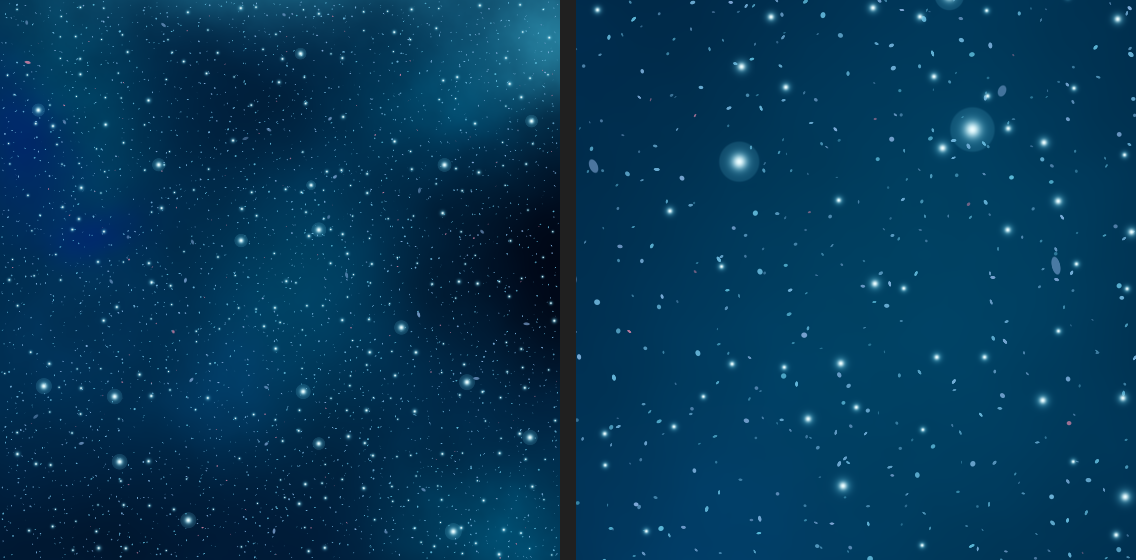
Left: the whole. Right: its middle third, enlarged.
Reproduce this texture procedurally as a WebGL 1 fragment shader.

```glsl
precision highp float;

uniform vec2 u_resolution;

// Nebula colours
const vec3 NAVY = vec3(0.0, 0.168, 0.30);
const vec3 MIDNIGHT = vec3(0.0, 0.095, 0.20);
const vec3 VOID_BLACK = vec3(0.0, 0.02, 0.075);
const vec3 TEAL = vec3(0.0, 0.29, 0.42);
const vec3 AQUA = vec3(0.17, 0.55, 0.67);
const vec3 COBALT = vec3(0.0, 0.14, 0.43);
const vec3 AZURE = vec3(0.01, 0.27, 0.46);

// Star colours
const vec3 STAR_WHITE = vec3(0.92, 0.99, 1.0);
const vec3 STAR_CYAN = vec3(0.36, 0.75, 0.87);
const vec3 STAR_LILAC = vec3(0.53, 0.68, 0.87);
const vec3 STAR_PINK = vec3(0.80, 0.50, 0.64);

// Cells across the canvas, share of filled cells, and radii
const float SPECK_CELLS = 40.0;
const float SPECK_SHARE = 0.50;
const float SPECK_RADIUS = 0.0017;
const float STAR_CELLS = 25.0;
const float STAR_SHARE = 0.50;
const float STAR_RADIUS = 0.0028;
const float GALAXY_CELLS = 11.0;
const float GALAXY_SHARE = 0.22;
const float GALAXY_RADIUS = 0.0055;
const float BEACON_CELLS = 8.0;
const float BEACON_SHARE = 0.24;
const float BEACON_RADIUS = 0.0065;
const float SPARKLE_SHARE = 0.05;
const float WARP = 0.16;

float hash(vec2 p) {
  vec3 q = fract(p.xyx * 0.1031);
  q += dot(q, q.yzx + 33.33);
  return fract((q.x + q.y) * q.z);
}

vec2 hash2(vec2 p) {
  return vec2(hash(p + 17.3), hash(p + 71.9));
}

float noise(vec2 p) {
  vec2 i = floor(p), f = fract(p);
  f = f * f * (3.0 - 2.0 * f);
  return mix(mix(hash(i), hash(i + vec2(1, 0)), f.x),
             mix(hash(i + vec2(0, 1)), hash(i + vec2(1, 1)), f.x), f.y);
}

float fbm(vec2 p) {
  float sum = 0.0, amp = 0.5;
  for (int i = 0; i < 6; i++) {
    sum += amp * noise(p);
    p = mat2(1.6, 1.2, -1.2, 1.6) * p + 9.7;
    amp *= 0.5;
  }
  return sum;
}

float cloud(vec2 p, vec2 centre, vec2 size) {
  vec2 d = (p - centre) / size;
  return exp(-dot(d, d));
}

vec3 nebula(vec2 uv) {
  float wisps = fbm(uv * 5.0 + 30.0);
  vec2 p = uv + WARP * (vec2(fbm(uv * 3.0 + 3.0), fbm(uv * 3.0 + 50.0)) - 0.49);
  float thick = 0.4 + 1.2 * wisps;
  vec3 col = NAVY;
  col = mix(col, MIDNIGHT, 0.85 * cloud(p, vec2(0.5, 0.80), vec2(0.28, 0.12)));
  col = mix(col, MIDNIGHT, 0.95 * (1.0 - smoothstep(0.0, 0.36, p.y)));
  col = mix(col, TEAL, 0.75 * cloud(p, vec2(0.56, 0.48), vec2(0.20, 0.24)));
  col = mix(col, AZURE, 0.45 * thick * cloud(p, vec2(0.40, 0.34), vec2(0.11, 0.12)));
  col = mix(col, AZURE, 0.45 * thick * cloud(p, vec2(0.15, 0.45), vec2(0.11, 0.12)));
  col = mix(col, VOID_BLACK, 0.97 * cloud(p, vec2(1.0, 0.53), vec2(0.21, 0.22)));
  col = mix(col, TEAL, 0.8 * thick * cloud(p, vec2(0.90, 0.05), vec2(0.17, 0.15)));
  col = mix(col, TEAL, 0.8 * thick * cloud(p, vec2(0.12, 0.88), vec2(0.13, 0.19)));
  col = mix(col, COBALT, 0.75 * cloud(p, vec2(0.01, 0.78), vec2(0.07, 0.13)));
  col = mix(col, COBALT, 0.55 * thick * cloud(p, vec2(0.13, 0.61), vec2(0.08, 0.05)));
  col = mix(col, TEAL, 0.7 * thick * cloud(p, vec2(0.83, 0.83), vec2(0.19, 0.13)));
  col = mix(col, AQUA, min(0.8 * thick * cloud(p, vec2(0.60, 1.04), vec2(0.40, 0.09)), 1.0));
  col = mix(col, AQUA, min(0.9 * thick * cloud(p, vec2(1.0, 0.92), vec2(0.14, 0.11)), 1.0));
  return col * (0.86 + 0.28 * wisps);
}

// Offset from the point scattered in this cell, kept clear of the cell edges
vec2 scatter(vec2 uv, float cells, float seed, float margin, out vec2 id) {
  vec2 g = uv * cells;
  id = floor(g) + seed;
  return (fract(g) - mix(vec2(margin), vec2(1.0 - margin), hash2(id))) / cells;
}

float ellipse(vec2 d, float angle, float squash, float radius, float blur) {
  float c = cos(angle), s = sin(angle);
  vec2 q = mat2(c, -s, s, c) * d * vec2(1.0, squash);
  return 1.0 - smoothstep(radius - blur, radius + blur, length(q));
}

void main() {
  vec2 uv = gl_FragCoord.xy / u_resolution.y;
  float px = 0.7 / u_resolution.y;
  vec3 col = nebula(uv);
  vec2 id;

  // Tilted specks, finer in each layer
  for (int i = 0; i < 3; i++) {
    float layer = float(i);
    vec2 d = scatter(uv, SPECK_CELLS + 9.0 * layer, 100.0 + 83.0 * layer, 0.16, id);
    vec2 rnd = hash2(id + 5.0);
    float size = SPECK_RADIUS * (0.5 + 0.6 * rnd.x) * (1.0 - 0.12 * layer);
    float lit = ellipse(d, 6.28 * rnd.y, 1.0 + 1.2 * hash(id + 9.0), size, px);
    vec3 tint = mix(STAR_CYAN, STAR_LILAC, rnd.y);
    tint = mix(tint, STAR_PINK, step(0.97, hash(id + 23.0)));
    col = mix(col, tint, lit * step(hash(id), SPECK_SHARE) * (0.35 + 0.6 * rnd.x));
  }

  // Small oval galaxies
  vec2 d = scatter(uv, GALAXY_CELLS, 400.0, 0.15, id);
  vec2 rnd = hash2(id + 5.0);
  float oval = ellipse(d, 6.28 * rnd.y, 1.2 + rnd.x, GALAXY_RADIUS * (0.5 + 0.5 * rnd.x), 1.5 * px);
  col = mix(col, mix(STAR_LILAC, STAR_PINK, step(0.8, rnd.y)),
            oval * step(hash(id), GALAXY_SHARE) * (0.4 + 0.5 * rnd.y));

  // Round stars with a soft glow
  d = scatter(uv, STAR_CELLS, 500.0, 0.2, id);
  float size = STAR_RADIUS * mix(0.5, 1.15, pow(hash(id + 5.0), 2.0));
  float r = length(d) / size;
  float lit = step(hash(id), STAR_SHARE);
  col = mix(col, STAR_CYAN, 0.6 * lit * exp(-0.45 * r * r));
  col = mix(col, STAR_WHITE, lit * exp(-2.0 * r * r));

  // Bright beacons with a pale halo, and faint sparkles with thin rays
  d = scatter(uv, BEACON_CELLS, 700.0, 0.22, id);
  float kind = hash(id);
  size = BEACON_RADIUS * mix(0.65, 1.2, hash(id + 5.0));
  r = length(d) / size;
  lit = step(kind, BEACON_SHARE);
  float halo = 0.16 * (1.0 - smoothstep(1.9, 2.15, r)) + 0.55 * exp(-0.9 * r * r);
  col = mix(col, STAR_CYAN, lit * halo);
  col = mix(col, STAR_WHITE, lit * exp(-2.4 * r * r));
  vec2 a = abs(d) / size;
  float rays = exp(-5.0 * a.x - 0.9 * a.y) + exp(-5.0 * a.y - 0.9 * a.x);
  col = mix(col, STAR_LILAC, min(0.7 * rays, 0.8) * step(1.0 - SPARKLE_SHARE, kind));

  gl_FragColor = vec4(col, 1.0);
}
```
